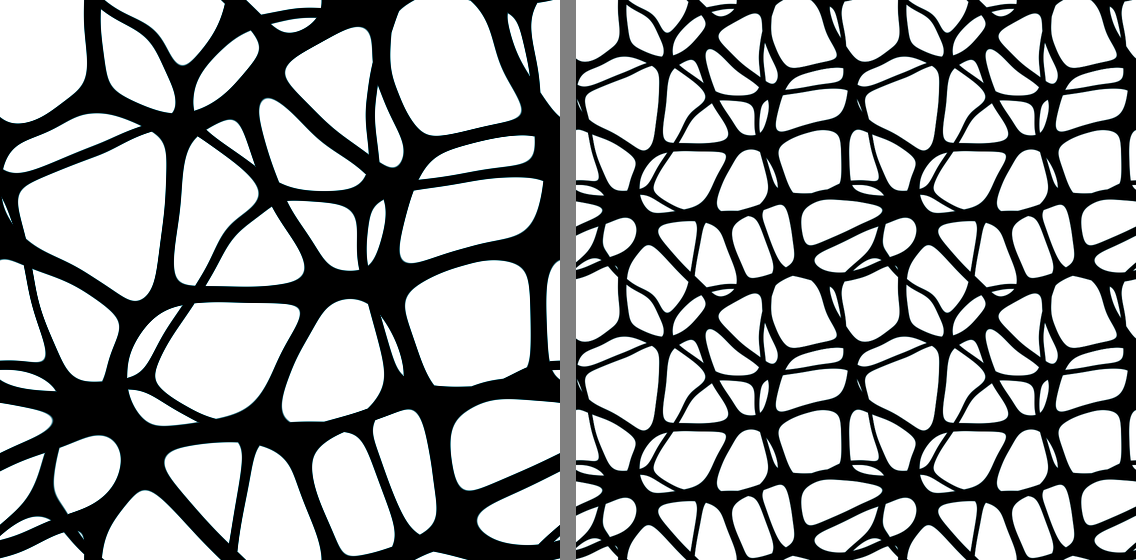
Left, the tile; right, the same tile 2 across and 2 down.
Write a Shadertoy shader that draws this pattern.

```glsl
#define THICK_CELLS 4.0      // cells per canvas side, whole numbers
#define THIN_CELLS 3.0
#define THICK_HALF 0.0145    // half line widths in canvas units
#define THIN_HALF 0.0082
#define THICK_SHARPNESS 14.0 // lower values round the corners more
#define THIN_SHARPNESS 22.0
#define JITTER 0.86
#define WARP_CELLS 6.0       // whole number of bends per side
#define WARP_AMOUNT 0.023
#define EDGE_TINT vec3(2.0, 1.05, 0.92) // channel falloff, dark teal rim

// Integer hash of a wrapped lattice cell, two values in 0..1
vec2 hash2(vec2 cell, float period, uint seed) {
    uvec2 v = uvec2(mod(cell, period)) + uvec2(seed * 97u, seed * 193u);
    v = v * 1664525u + 1013904223u;
    v.x += v.y * 1664525u;
    v.y += v.x * 1664525u;
    v ^= v >> 16u;
    v.x += v.y * 1664525u;
    v.y += v.x * 1664525u;
    v ^= v >> 16u;
    return vec2(v >> 8u) / 16777216.0;
}

// Tiling value noise, two channels in -1..1
vec2 noise2(vec2 p, float period, uint seed) {
    vec2 i = floor(p), f = p - i;
    vec2 u = f * f * f * (f * (f * 6.0 - 15.0) + 10.0);
    vec2 low = mix(hash2(i, period, seed), hash2(i + vec2(1, 0), period, seed), u.x);
    vec2 high = mix(hash2(i + vec2(0, 1), period, seed), hash2(i + vec2(1, 1), period, seed), u.x);
    return 2.0 * mix(low, high, u.y) - 1.0;
}

vec2 cellPoint(vec2 cell, float period, uint seed) {
    return cell + 0.5 + JITTER * (hash2(cell, period, seed) - 0.5);
}

// Distance to the borders of warped Voronoi cells, with rounded corners
float web(vec2 uv, float cells, float sharpness, uint seed) {
    vec2 p = cells * (uv + WARP_AMOUNT * noise2(uv * WARP_CELLS, WARP_CELLS, seed + 7u));

    // Nearest cell point
    vec2 home = floor(p), nearCell = home, toNear = vec2(0.0);
    float best = 1e4;
    for (int y = -1; y <= 1; y++)
    for (int x = -1; x <= 1; x++) {
        vec2 cell = home + vec2(x, y);
        vec2 d = cellPoint(cell, cells, seed) - p;
        if (dot(d, d) < best) {
            best = dot(d, d);
            nearCell = cell;
            toNear = d;
        }
    }

    // Smooth minimum of the distances to all bisectors
    float sum = 0.0;
    for (int y = -2; y <= 2; y++)
    for (int x = -2; x <= 2; x++) {
        if (x == 0 && y == 0) continue;
        vec2 toOther = cellPoint(nearCell + vec2(x, y), cells, seed) - p;
        float border = dot(0.5 * (toNear + toOther), normalize(toOther - toNear));
        sum += exp(-sharpness * border);
    }
    return -log(sum) / (sharpness * cells);
}

void mainImage(out vec4 fragColor, in vec2 fragCoord) {
    vec2 uv = fragCoord / iResolution.xy;
    float pixel = 1.0 / min(iResolution.x, iResolution.y);

    // Overlay of a thick and a thin web
    float thick = web(uv, THICK_CELLS, THICK_SHARPNESS, 3u) - THICK_HALF;
    float thin = web(uv, THIN_CELLS, THIN_SHARPNESS, 11u) - THIN_HALF;
    float paper = smoothstep(-0.6 * pixel, 0.6 * pixel, min(thick, thin));

    fragColor = vec4(pow(vec3(paper), EDGE_TINT), 1.0);
}
```
